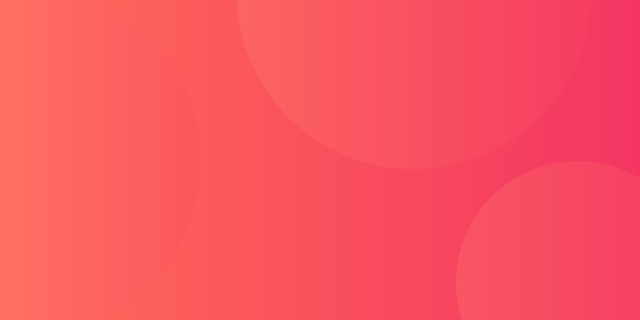
Reproduce this background procedurally as a Shadertoy shader.

```glsl
const vec3 ORANGE = vec3(1.000, 0.425, 0.345);
const vec3 CRIMSON = vec3(0.957, 0.208, 0.385);

// Horizontal blend between two colours over a span of x
vec3 ramp(float x, vec2 span, vec3 startColor, vec3 endColor) {
    float t = clamp((x - span.x) / (span.y - span.x), 0.0, 1.0);
    return mix(startColor, endColor, t);
}

// Disc coverage with an edge about one pixel wide
float discMask(vec2 p, vec2 center, float radius, float pixel) {
    float d = length(p - center) - radius;
    return 1.0 - smoothstep(-0.75 * pixel, 0.75 * pixel, d);
}

// Disc filled with its own horizontal gradient
vec3 addDisc(vec3 base, vec2 p, vec2 center, float radius, vec2 span,
             vec3 startColor, vec3 endColor, float pixel) {
    vec3 fill = ramp(p.x, span, startColor, endColor);
    return mix(base, fill, discMask(p, center, radius, pixel));
}

void mainImage(out vec4 fragColor, in vec2 fragCoord) {
    // Canvas spans two units across and one unit up
    vec2 p = fragCoord / iResolution.xy * vec2(2.0, 1.0);
    float pixel = 1.0 / iResolution.y;

    // Backdrop
    vec3 color = ramp(p.x, vec2(0.0, 2.0), ORANGE, CRIMSON);

    // Left disc, darkening toward its right rim
    color = addDisc(color, p, vec2(0.078, 0.498), 0.550, vec2(0.0, 0.628),
                    vec3(1.000, 0.440, 0.390), vec3(0.984, 0.340, 0.360), pixel);

    // Upper disc, brightest at its left rim
    color = addDisc(color, p, vec2(1.294, 1.026), 0.555, vec2(0.740, 1.850),
                    vec3(0.990, 0.392, 0.380), vec3(0.962, 0.240, 0.380), pixel);

    // Lower right disc
    color = addDisc(color, p, vec2(1.805, 0.117), 0.380, vec2(1.425, 2.0),
                    vec3(0.976, 0.335, 0.392), vec3(0.965, 0.255, 0.385), pixel);

    fragColor = vec4(color, 1.0);
}
```
